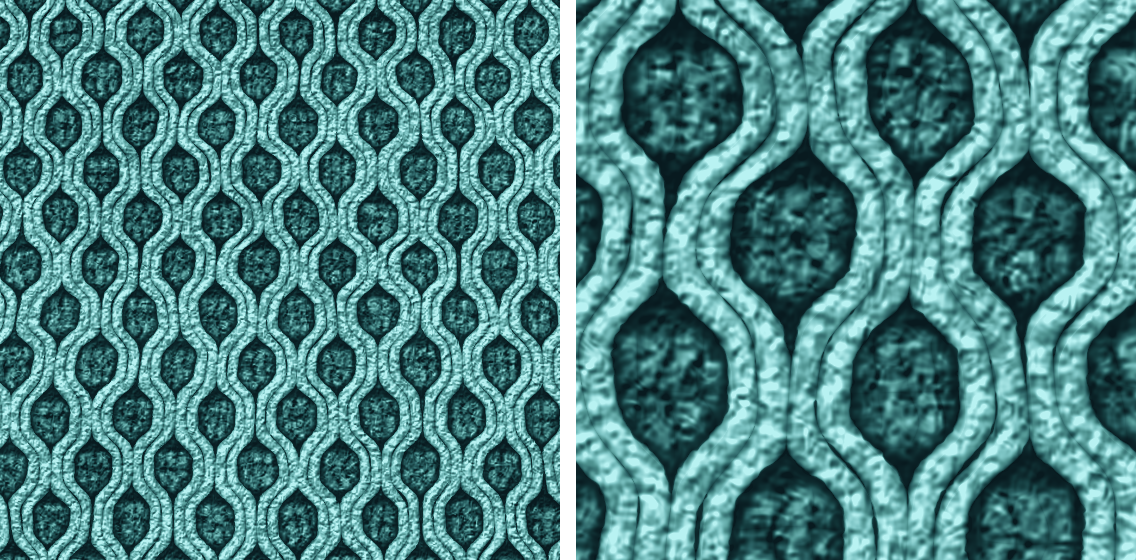
Left, the full canvas; right, a detail of the centre.
Give the GLSL for this texture, as a three.js fragment shader.

```glsl
varying vec2 vUv;

const float PI = 3.14159265;
const float ROW_ASPECT = 0.59;   // row height in column pitches
const float SWING = 0.135;       // sideways swing of a ribbon
const float CORD_RADIUS = 0.068;
const float CORD_OFFSET = 0.066; // cord axis from ribbon axis

const vec3 INK = vec3(0.03, 0.10, 0.12);
const vec3 DEEP = vec3(0.08, 0.24, 0.25);
const vec3 TEAL = vec3(0.17, 0.39, 0.40);
const vec3 SEA = vec3(0.31, 0.58, 0.57);
const vec3 AQUA = vec3(0.49, 0.77, 0.77);
const vec3 PALE = vec3(0.72, 0.95, 0.95);

float hash(vec2 p) {
  vec3 q = fract(vec3(p.xyx) * 0.1031);
  q += dot(q, q.yzx + 33.33);
  return fract((q.x + q.y) * q.z);
}

float noise(vec2 p) {
  vec2 i = floor(p), f = fract(p);
  f = f * f * (3.0 - 2.0 * f);
  return mix(mix(hash(i), hash(i + vec2(1.0, 0.0)), f.x),
             mix(hash(i + vec2(0.0, 1.0)), hash(i + vec2(1.0, 1.0)), f.x), f.y);
}

// Curly chenille pile
float fluff(vec2 p) {
  vec2 curl = vec2(noise(p * 90.0), noise(p * 90.0 + 40.0));
  return 0.6 * noise(p * 150.0 + curl * 2.0) + 0.4 * noise(p * 260.0 - curl * 2.0);
}

// Canvas to columns and rows, growing slightly towards the bottom
vec2 lattice(vec2 p) {
  p += 0.014 * (vec2(noise(p * 8.0), noise(p * 8.0 + 17.0)) - 0.5);
  float down = 1.0 - p.y;
  return vec2((p.x - 0.534) / (0.1375 + 0.011 * down),
              12.7 * down - 1.25 * down * down - 0.74);
}

// Distance to the nearest cord axis, in cord radii
float cordDistance(vec2 cell) {
  float nearest = 10.0;
  float first = floor(cell.x * 2.0);
  float t = PI * cell.y;
  float wave = cos(t) - 0.111 * cos(3.0 * t);
  float slope = SWING * PI * (0.333 * sin(3.0 * t) - sin(t)) / ROW_ASPECT;
  float lean = inversesqrt(1.0 + slope * slope);
  for (int i = -1; i <= 1; i++) {
    float ribbon = first + float(i);
    float side = 1.0 - 2.0 * mod(ribbon, 2.0);
    float wander = 0.07 * (noise(vec2(ribbon * 7.3, cell.y * 1.4)) - 0.5);
    float axis = ribbon * 0.5 + 0.25 + side * SWING * wave + wander;
    float across = (cell.x - axis) * lean;
    for (int j = 0; j < 2; j++) {
      float hand = float(j) * 2.0 - 1.0;
      float seed = ribbon * 5.1 + hand * 1.7;
      float wobble = 0.022 * (noise(vec2(seed, cell.y * 2.3)) - 0.5);
      float stitch = abs(sin(PI * (cell.y + 0.3 + 0.12 * hand)));
      float radius = CORD_RADIUS * (0.84 + 0.16 * stitch
                   + 0.22 * noise(vec2(seed + 60.0, cell.y * 2.0)));
      nearest = min(nearest, abs(across - hand * CORD_OFFSET - wobble) / radius);
    }
  }
  return nearest;
}

float roundness(float d) {
  return sqrt(max(1.0 - d * d, 0.0));
}

// Knitted ground: short upright bars with a dark slit above each opening
float groundTone(vec2 cell, float pile) {
  vec2 warp = vec2(noise(cell * 4.0), noise(cell * 4.0 + 9.0)) - 0.5;
  vec2 bars = fract(cell * vec2(7.0, 2.0) + warp * vec2(0.8, 0.4)) * 2.0 - 1.0;
  float bump = (1.0 - bars.x * bars.x) * (1.0 - pow(abs(bars.y), 4.0));
  float slitY = abs(fract(cell.y + 0.92 + 0.08 * warp.y) - 0.5);
  float slit = smoothstep(0.05, 0.17, slitY);
  return (0.1 + 0.32 * bump + 0.75 * (pile - 0.5)) * slit;
}

vec3 yarnColor(float tone) {
  float s = clamp(tone, 0.0, 1.0) * 5.0;
  vec3 c = mix(INK, DEEP, clamp(s, 0.0, 1.0));
  c = mix(c, TEAL, clamp(s - 1.0, 0.0, 1.0));
  c = mix(c, SEA, clamp(s - 2.0, 0.0, 1.0));
  c = mix(c, AQUA, clamp(s - 3.0, 0.0, 1.0));
  return mix(c, PALE, clamp(s - 4.0, 0.0, 1.0));
}

void main() {
  vec2 toLight = vec2(-0.0015, 0.003);
  vec2 cell = lattice(vUv);
  float pile = fluff(vUv);
  float grain = pile - fluff(vUv + toLight);

  // Raised cords, lit from above
  float d = cordDistance(cell) + 0.45 * (pile - 0.5);
  float height = roundness(d);
  float lit = height - roundness(cordDistance(lattice(vUv + 2.0 * toLight)));
  float cord = 0.14 + 0.66 * height + 0.22 * lit + 0.75 * (pile - 0.5) + 0.6 * grain;

  // Ground in the shade of the cords
  float shade = smoothstep(0.8, 2.3, d);
  float ground = (groundTone(cell, pile) + 0.4 * grain + 0.08) * shade;

  float tone = mix(cord, ground, smoothstep(0.9, 1.12, d));
  tone += 0.08 * (noise(vUv * 5.0) - 0.5);
  gl_FragColor = vec4(yarnColor(tone), 1.0);
}
```
